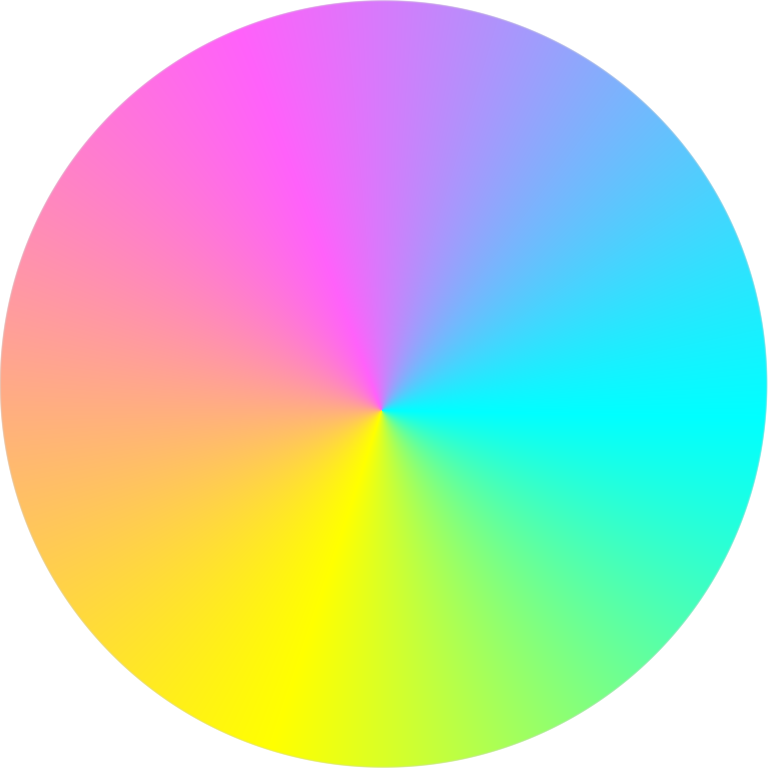
Write a Shadertoy shader that draws this background.

```glsl
const float TAU = 6.2831853;
const vec3 CYAN = vec3(0.0, 1.0, 1.0);
const vec3 MAGENTA = vec3(1.0, 0.38, 0.98);
const vec3 YELLOW = vec3(1.0, 1.0, 0.0);
const vec3 PAPER = vec3(1.0);
const vec3 RIM = vec3(0.82);

// Counterclockwise turn of a direction, from 0 to 1
float turnFrom(vec2 direction, float startTurn) {
    return fract(atan(direction.y, direction.x) / TAU - startTurn);
}

// Progress through a sector, slightly eased near its ends
float sectorBlend(float turn, float first, float last, float easing) {
    float t = clamp((turn - first) / (last - first), 0.0, 1.0);
    return mix(t, smoothstep(0.0, 1.0, t), easing);
}

// Three colour stops joined into a closed sweep
vec3 conicColour(float turn, float magentaTurn, float yellowTurn, float easing) {
    vec3 colour = mix(CYAN, MAGENTA, sectorBlend(turn, 0.0, magentaTurn, easing));
    colour = mix(colour, YELLOW, sectorBlend(turn, magentaTurn, yellowTurn, easing));
    return mix(colour, CYAN, sectorBlend(turn, yellowTurn, 1.0, easing));
}

float circleDistance(vec2 point, vec2 centre, float radius) {
    return length(point - centre) - radius;
}

float coverage(float distanceToEdge, float pixel) {
    return 1.0 - smoothstep(-0.5 * pixel, 0.5 * pixel, distanceToEdge);
}

void mainImage(out vec4 fragColor, in vec2 fragCoord) {
    float canvas = min(iResolution.x, iResolution.y);
    vec2 uv = (fragCoord - 0.5 * iResolution.xy) / canvas + 0.5;
    float pixel = 1.0 / canvas;

    // Sweep around the off-centre apex
    vec2 apex = vec2(0.497, 0.4655);
    float turn = turnFrom(uv - apex, -0.003);
    vec3 sweep = conicColour(turn, 0.310, 0.703, 0.25);

    // Disc with a faint rim
    float disc = circleDistance(uv, vec2(0.4995, 0.5), 0.4995);
    float rim = coverage(abs(disc + 0.0006) - 0.0006, 2.0 * pixel);
    vec3 colour = mix(PAPER, sweep, coverage(disc, 1.5 * pixel));
    colour = mix(colour, RIM, 0.5 * rim);

    fragColor = vec4(colour, 1.0);
}
```
